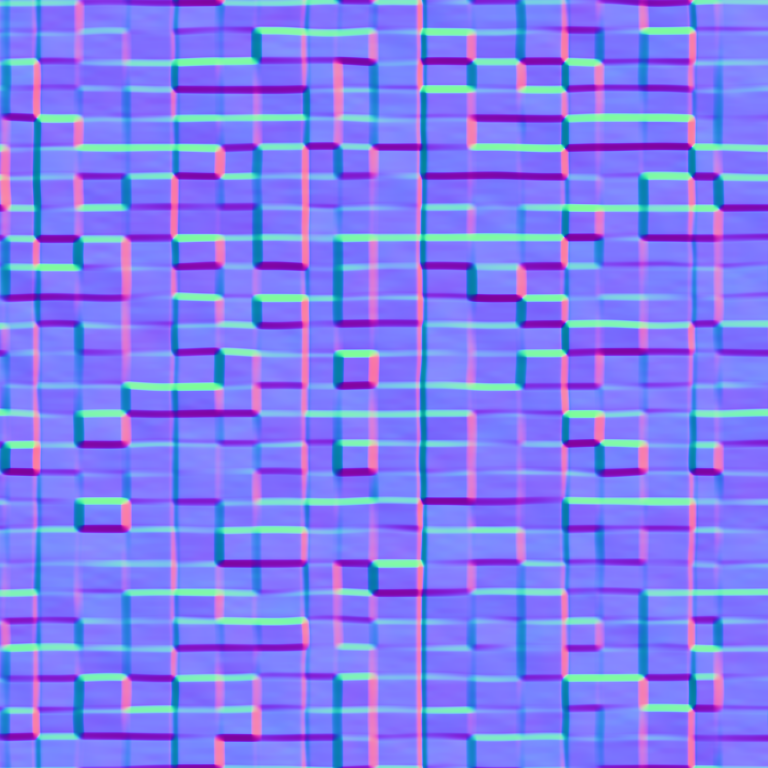
Write a three.js fragment shader that draws this texture map.

```glsl
varying vec2 vUv;

const vec2 GRID = vec2(18.0, 26.0);

float hash(vec2 p) {
  vec3 q = fract(p.xyx * 0.1031);
  q += dot(q, q.yzx + 33.33);
  return fract((q.x + q.y) * q.z);
}

float noise(vec2 p) {
  vec2 i = floor(p);
  vec2 f = fract(p);
  f = f * f * (3.0 - 2.0 * f);
  return mix(mix(hash(i), hash(i + vec2(1.0, 0.0)), f.x),
             mix(hash(i + vec2(0.0, 1.0)), hash(i + 1.0), f.x), f.y);
}

// Height of one ledge stone: part of a wide run, a tall block, or on its own
float stone(vec2 cell, vec2 q) {
  vec2 id = mod(cell, GRID);
  float panel = mod(floor((id.x + 2.0) / 3.0), 6.0);
  float stack = floor(id.y / 3.0);
  float own = hash(id + 5.0);
  float run = hash(vec2(panel + 91.0, id.y + 9.0));
  float level = mix(run, own, step(0.58, hash(id + 13.0)));
  if (hash(vec2(id.x, stack) + 70.0) < 0.25) level = hash(vec2(id.x + 7.0, stack + 140.0));
  vec2 tilt = vec2(hash(id + 31.0) - 0.5, hash(id + 57.0) - 0.3) * vec2(0.007, 0.010);
  return 0.034 * level * level + 0.003 * own + dot(tilt, q - cell - 0.5);
}

float wallHeight(vec2 p) {
  // Wavy courses and irregular column widths
  vec2 wave = vec2(noise(p * vec2(9.0, 30.0)), noise(p * vec2(14.0, 24.0) + 40.0)) - 0.5;
  vec2 q = (p + wave * vec2(0.002, 0.004)) * GRID;
  vec2 seam = floor(q + 0.5);
  vec2 id = mod(seam, GRID);
  vec2 jitter = vec2(hash(vec2(id.x, 3.0)), hash(vec2(id.y, 8.0))) - 0.5;
  vec2 d = q - seam - jitter * vec2(0.55, 0.16);

  // Blend the four stones that meet at the nearest seams
  float major = 1.0 - step(0.5, abs(mod(id.x, 3.0) - 1.0));
  vec2 soft = vec2(mix(0.135, 0.095, major), 0.14);
  vec2 t = smoothstep(-soft, soft, d);
  float below = mix(stone(seam - 1.0, q), stone(seam - vec2(0.0, 1.0), q), t.x);
  float above = mix(stone(seam - vec2(1.0, 0.0), q), stone(seam, q), t.x);
  float h = mix(below, above, t.y);

  // Joints, with one deep vertical groove
  float deep = 1.0 - step(0.5, abs(id.x - 10.0));
  vec2 joint = exp(-pow(d / GRID / 0.004, vec2(2.0)));
  h -= joint.x * (0.0004 + 0.0022 * major + 0.0065 * deep);
  h -= joint.y * 0.0016 * noise(p * vec2(7.0, 26.0) + 17.0);

  // Worn faces with faint horizontal grain
  h += 0.0020 * noise(p * vec2(24.0, 36.0) + 5.0);
  return h + 0.0005 * noise(p * vec2(45.0, 110.0));
}

void main() {
  vec2 e = vec2(0.001, 0.0);
  vec2 slope = vec2(wallHeight(vUv + e.xy) - wallHeight(vUv - e.xy),
                    wallHeight(vUv + e.yx) - wallHeight(vUv - e.yx)) / (2.0 * e.x);
  vec3 normal = normalize(vec3(-slope, 1.0));
  gl_FragColor = vec4(normal * 0.5 + 0.5, 1.0);
}
```
